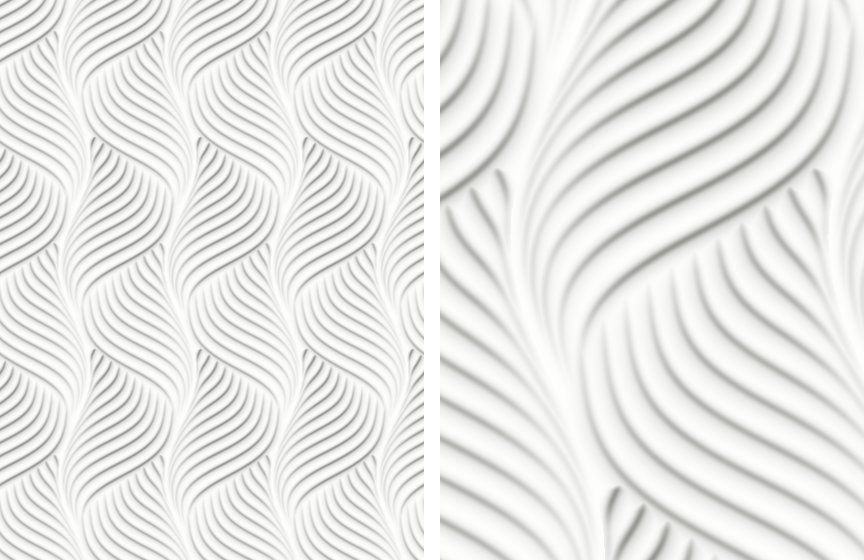
Left: the whole. Right: its middle third, enlarged.
This pattern is drawn by a WebGL 1 fragment shader. Its source:

```glsl
precision highp float;

uniform vec2 u_resolution;

const float PI = 3.14159265;
const float COLUMNS = 4.0;
const int GROOVES = 11;

// Wavy seam between neighbouring columns; y runs downwards
float seamX(float y) {
  return -0.158 - 0.15 * cos(PI * (y - 1.27));
}

// Position along the bend of a groove, zero at its middle
float bendPosition(float y, float k, float startX) {
  return (y - 0.09 - 0.118 * k) / (0.285 * (startX + 0.2));
}

// S-shaped groove: falls from its start, then sweeps left onto the seam
float grooveX(float y, float k, float startX) {
  float t = bendPosition(y, k, startX);
  t /= 1.0 + 0.12 * max(t, 0.0);
  float sweep = 1.0 / (1.0 + exp(-2.0 * t));
  return mix(startX, seamX(y) + 0.01 + 0.004 * k, sweep);
}

// Carved profile: thin dark core inside a pale halo that leans downhill
float grooveProfile(float d, float taper) {
  float coreWidth = mix(0.008, 0.012, taper);
  float haloWidth = (d > 0.0 ? 0.039 : 0.022) * mix(0.5, 1.0, taper);
  float core = exp(-d * d / (coreWidth * coreWidth));
  float halo = exp(-d * d / (haloWidth * haloWidth));
  return 0.25 * core + 0.15 * halo;
}

// Shade of one family of leaves, with the leaf tip at the local origin
float leafShade(vec2 p) {
  float y = mod(p.y + 0.05, 2.0) - 0.05;
  float x = fract(p.x - seamX(y)) + seamX(y);
  float shade = 0.0;
  for (int i = 0; i < GROOVES; i++) {
    float k = float(i);
    vec2 start = vec2(0.06 + 0.072 * k, 0.04 + 0.047 * k);
    float t = bendPosition(y, k, start.x);
    float curve = grooveX(y, k, start.x);
    float slope = (grooveX(y + 0.002, k, start.x) - curve) / 0.002;
    float d = (x - curve) / sqrt(1.0 + slope * slope);

    // Pointed start, deepest at the bend, paler fan towards the seam
    float taper = smoothstep(start.y, start.y + 0.03 + 0.016 * k, y);
    float depth = mix(0.38, 1.0, smoothstep(-2.2, -0.5, t));
    depth *= mix(1.0, 0.3, smoothstep(0.0, 1.5, t));
    float ending = 1.0 - smoothstep(1.8, 4.0, t);
    ending *= 1.0 - smoothstep(1.4, 1.88, y);
    shade = max(shade, grooveProfile(d, taper) * taper * depth * ending);
  }
  return shade;
}

void main() {
  vec2 p = vec2(gl_FragCoord.x, u_resolution.y - gl_FragCoord.y);
  p = p * COLUMNS / u_resolution.x - vec2(0.859, 1.237);

  // Leaves alternate by a glide reflection; the mirrored ones catch more light
  float darkLeaf = leafShade(p);
  float paleLeaf = 0.72 * leafShade(vec2(0.688 - p.x, p.y - 1.0));
  float shade = max(darkLeaf, paleLeaf);

  vec3 plaster = vec3(0.995, 0.995, 0.99);
  gl_FragColor = vec4(plaster - shade * vec3(1.0, 1.0, 1.03), 1.0);
}
```
